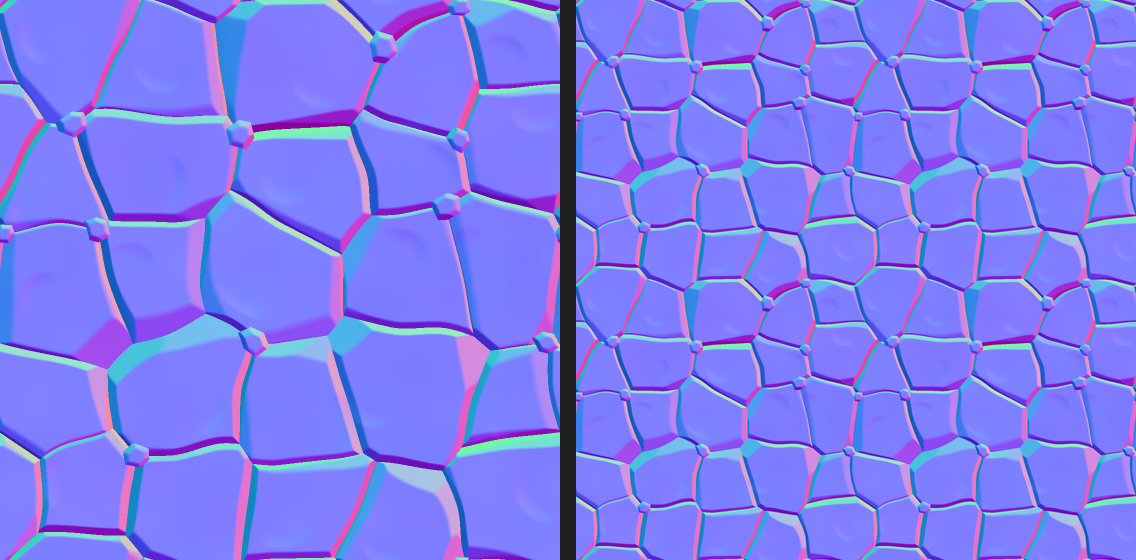
Left: one tile. Right: repeated 2 by 2.
Reproduce this texture map procedurally as a WebGL 2 fragment shader.

```glsl
#version 300 es
precision highp float;
// Tiling normal map of tightly packed, chiselled paving stones with pebbles at the joints.

uniform vec2 u_resolution;
out vec4 fragColor;

const float CELLS = 5.0;     // stones per side of the tile
const float TAU = 6.2831853;
const float ROUNDING = 0.014; // softness of the chiselled ridges

float hash(vec2 p, float seed) {
    return fract(sin(dot(p, vec2(127.1, 311.7)) + seed * 74.7) * 43758.5453);
}

vec2 hash2(vec2 p, float seed) {
    return vec2(hash(p, seed), hash(p, seed + 0.5));
}

vec2 direction(float angle) {
    return vec2(cos(angle), sin(angle));
}

// Value noise that wraps after a whole number of lattice steps.
float wrappedNoise(vec2 p, float period, float seed) {
    vec2 i = floor(p), f = fract(p);
    f = f * f * (3.0 - 2.0 * f);
    float a = hash(mod(i, period), seed);
    float b = hash(mod(i + vec2(1, 0), period), seed);
    float c = hash(mod(i + vec2(0, 1), period), seed);
    float d = hash(mod(i + 1.0, period), seed);
    return mix(mix(a, b, f.x), mix(c, d, f.x), f.y);
}

vec2 noiseVector(vec2 p, float period, float seed) {
    return vec2(wrappedNoise(p, period, seed), wrappedNoise(p, period, seed + 3.0)) - 0.5;
}

// Stone centre in xy, size weight in z.
vec3 stoneSite(vec2 cell) {
    vec2 id = mod(cell, CELLS);
    return vec3(cell + 0.5 + 0.72 * (hash2(id, 1.0) - 0.5), 0.22 * hash(id, 2.0));
}

float power(vec3 site, vec2 p) {
    vec2 q = p - site.xy;
    return dot(q, q) - site.z;
}

// Point with equal power to three sites: where their joints meet.
vec2 radicalCentre(vec3 a, vec3 b, vec3 c) {
    vec2 u = b.xy - a.xy, v = c.xy - a.xy;
    float ru = 0.5 * (dot(u, u) - b.z + a.z);
    float rv = 0.5 * (dot(v, v) - c.z + a.z);
    return a.xy + vec2(ru * v.y - rv * u.y, u.x * rv - v.x * ru) / (u.x * v.y - u.y * v.x);
}

vec2 junction(vec2 cell) {
    vec3 a = stoneSite(cell), b = stoneSite(cell + vec2(1, 0));
    vec3 c = stoneSite(cell + vec2(0, 1)), d = stoneSite(cell + 1.0);
    vec2 centre = radicalCentre(a, b, c);
    return power(d, centre) < power(a, centre) ? radicalCentre(a, b, d) : centre;
}

// Cuts a surface (slope in xy, height in z) by a plane that starts at dist = 0.
vec3 carve(vec3 surface, vec2 outward, float tilt, float dist) {
    float height = dist * tilt / sqrt(1.0 - tilt * tilt);
    float k = clamp(0.5 + 0.5 * (surface.z - height) / ROUNDING, 0.0, 1.0);
    vec3 cut = mix(surface, vec3(outward * tilt, height), k);
    return cut - vec3(0, 0, ROUNDING * k * (1.0 - k));
}

// Shallow crescent worn into a stone's face.
vec2 dent(vec2 q, float radius, vec2 side) {
    float r = length(q) + 1e-4;
    float ring = smoothstep(radius - 0.13, radius, r) * (1.0 - smoothstep(radius, radius + 0.05, r));
    return -q / r * ring * smoothstep(0.2, 1.0, dot(q / r, side));
}

vec2 stoneSlope(vec2 p) {
    vec2 base = floor(p), owner = base;
    float best = 1e3;
    for (int k = 0; k < 25; k++) {
        vec2 cell = base + vec2(k % 5, k / 5) - 2.0;
        float w = power(stoneSite(cell), p);
        if (w < best) { best = w; owner = cell; }
    }
    vec3 site = stoneSite(owner);
    vec2 id = mod(owner, CELLS), q = p - site.xy;
    vec3 surface = vec3(0);
    // A steep outer and a tapering inner bevel along each joint
    for (int k = 0; k < 25; k++) {
        vec2 cell = owner + vec2(k % 5, k / 5) - 2.0;
        if (k == 12) continue;
        vec3 other = stoneSite(cell);
        vec2 span = other.xy - site.xy, outward = normalize(span);
        float dist = 0.5 * (power(other, p) - best) / length(span);
        if (dist > 0.4) continue;
        vec2 pair = id * 7.0 + mod(cell, CELLS) * 1.37;
        vec2 rnd = hash2(pair, 4.0);
        surface = carve(surface, outward, mix(0.78, 0.96, rnd.x), dist - mix(0.018, 0.075, rnd.y));
        float turn = 0.3 * (hash(pair, 5.0) - 0.5);
        float along = dot(q, vec2(-outward.y, outward.x));
        vec2 inner = normalize(outward + turn * vec2(-outward.y, outward.x));
        surface = carve(surface, inner, mix(0.4, 0.82, rnd.y), dist - 0.12 * rnd.x * rnd.x - turn * along);
    }
    // Broken corners
    for (float k = 0.0; k < 3.0; k++) {
        vec2 rnd = hash2(id, 10.0 + k), outward = direction(TAU * rnd.x);
        surface = carve(surface, outward, mix(0.45, 0.8, rnd.y), mix(0.5, 0.62, rnd.y) - dot(q, outward));
    }
    vec2 wear = 0.13 * dent(q - 0.5 * (hash2(id, 20.0) - 0.5), 0.25, direction(TAU * hash(id, 21.0)));
    return surface.xy + wear + 0.05 * (hash2(id, 22.0) - 0.5);
}

// Replaces the slope where a small faceted pebble covers it.
vec2 addPebbles(vec2 slope, vec2 p) {
    for (int k = 0; k < 16; k++) {
        vec2 cell = floor(p) + vec2(k % 4, k / 4) - 2.0, id = mod(cell, CELLS);
        if (hash(id, 30.0) > 0.5) continue;
        vec2 q = p - junction(cell);
        float radius = mix(0.085, 0.14, hash(id, 31.0)), inside = 1.0;
        vec3 surface = vec3(0);
        for (float side = 0.0; side < 6.0; side++) {
            vec2 rnd = hash2(id, 40.0 + side);
            vec2 outward = direction(TAU * (side + 0.5 * rnd.x) / 6.0);
            float dist = radius * mix(0.8, 1.1, rnd.y) - dot(q, outward);
            inside = min(inside, dist);
            surface = carve(surface, outward, mix(0.55, 0.9, rnd.x), dist - radius * mix(0.25, 0.5, rnd.y));
        }
        if (inside > 0.0) slope = surface.xy;
    }
    return slope;
}

vec3 normalColour(vec2 uv) {
    vec2 p = uv * CELLS;
    p += 0.12 * noiseVector(p * 2.0, CELLS * 2.0, 50.0);
    vec2 slope = addPebbles(stoneSlope(p), p);
    slope += 0.06 * noiseVector(p * 3.0, CELLS * 3.0, 60.0) - vec2(0, 0.02);
    slope *= min(1.0, 0.98 / max(length(slope), 1e-4));
    return 0.5 + 0.5 * vec3(slope, sqrt(1.0 - dot(slope, slope)));
}

void main() {
    // Four samples per pixel smooth the joints
    vec3 colour = vec3(0);
    for (int k = 0; k < 4; k++) {
        vec2 offset = 0.5 * vec2(k % 2, k / 2) - 0.25;
        colour += 0.25 * normalColour((gl_FragCoord.xy + offset) / u_resolution);
    }
    fragColor = vec4(colour, 1);
}
```
